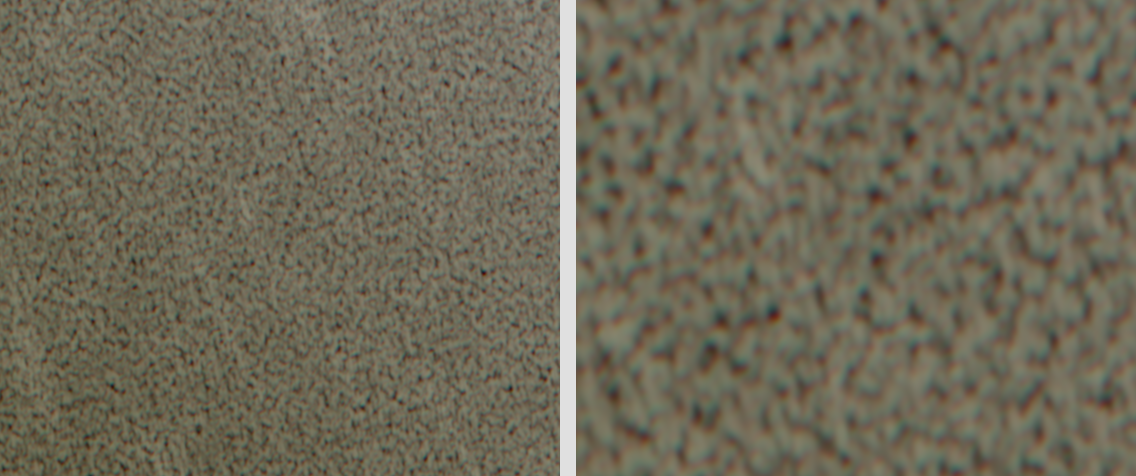
Left: the whole. Right: its middle third, enlarged.
A Shadertoy shader for this texture:

```glsl
// Draws a coarse woven cloth: dark speckled grain, colour fringes and faint slanted streaks.

const vec3 SHADOW_OLIVE = vec3(0.380, 0.360, 0.272);
const vec3 LIGHT_GREY = vec3(0.482, 0.460, 0.411);
const vec2 STREAK_DIR = vec2(0.403, -0.915);

// Sine-free hash giving a gradient in [-1, 1].
vec2 hashGradient(vec2 cell) {
    vec3 q = fract(cell.xyx * vec3(0.1031, 0.1030, 0.0973));
    q += dot(q, q.yzx + 33.33);
    return fract((q.xx + q.yz) * q.zy) * 2.0 - 1.0;
}

float gradientNoise(vec2 p) {
    vec2 cell = floor(p);
    vec2 f = p - cell;
    vec2 w = f * f * f * (f * (f * 6.0 - 15.0) + 10.0);
    float a = dot(hashGradient(cell), f);
    float b = dot(hashGradient(cell + vec2(1, 0)), f - vec2(1, 0));
    float c = dot(hashGradient(cell + vec2(0, 1)), f - vec2(0, 1));
    float d = dot(hashGradient(cell + vec2(1, 1)), f - vec2(1, 1));
    return mix(mix(a, b, w.x), mix(c, d, w.x), w.y);
}

// Coordinates across and along a direction.
vec2 alignTo(vec2 p, vec2 dir) {
    return vec2(dot(p, vec2(-dir.y, dir.x)), dot(p, dir));
}

// Two octaves of slightly stretched grain, skewed towards dark specks.
float grain(vec2 p, float density) {
    vec2 coarse = alignTo(p, normalize(vec2(0.30, -1.0)));
    vec2 fine = alignTo(p, normalize(vec2(0.65, 1.0)));
    float n = gradientNoise(coarse * density * vec2(1.08, 0.88) + 57.0);
    n += 0.65 * gradientNoise(fine * density * vec2(1.85, 1.45) + 213.0);
    return n - 0.7 * n * n + 0.04;
}

// Long pale creases running along the given direction.
float streaks(vec2 p, vec2 dir) {
    vec2 q = alignTo(p, dir);
    q.x += 0.012 * gradientNoise(q * 3.0 + 91.0);
    float n = gradientNoise(q * vec2(17.0, 2.2) + 31.0);
    return smoothstep(0.05, 0.5, n);
}

// Fine, nearly upright ribs that fade in and out.
float ribs(vec2 p, float count) {
    float fade = 0.6 + gradientNoise(p * 7.0 + 140.0);
    float bend = 0.6 * gradientNoise(p * 20.0 + 75.0);
    return fade * sin(6.28318 * (count * (p.x + 0.12 * p.y) + bend));
}

void mainImage(out vec4 fragColor, in vec2 fragCoord) {
    vec2 p = fragCoord / iResolution.y;
    vec2 uv = fragCoord / iResolution.xy;

    // Broad light from the upper right.
    float light = 0.48 * uv.x + 0.52 * uv.y;
    vec3 color = mix(SHADOW_OLIVE, LIGHT_GREY, light);

    // Grain sampled apart per channel, leaving red and green fringes.
    vec2 fringe = vec2(0.0014, -0.0036);
    vec3 specks = vec3(grain(p + fringe, 64.0),
                       grain(p, 64.0),
                       grain(p - 0.5 * fringe, 64.0));
    color += specks * vec3(0.205, 0.225, 0.200);

    // Soft blotches, creases and ribs.
    color += 0.045 * gradientNoise(p * 9.0 + 11.0);
    color += 0.050 * (streaks(p, STREAK_DIR) - 0.17);
    color += 0.010 * ribs(p, 92.0);

    // Weak warm and cool tint variation.
    float tint = gradientNoise(p * 48.0 + 300.0);
    color += tint * vec3(0.030, -0.018, -0.008);

    fragColor = vec4(clamp(color, 0.0, 1.0), 1.0);
}
```
